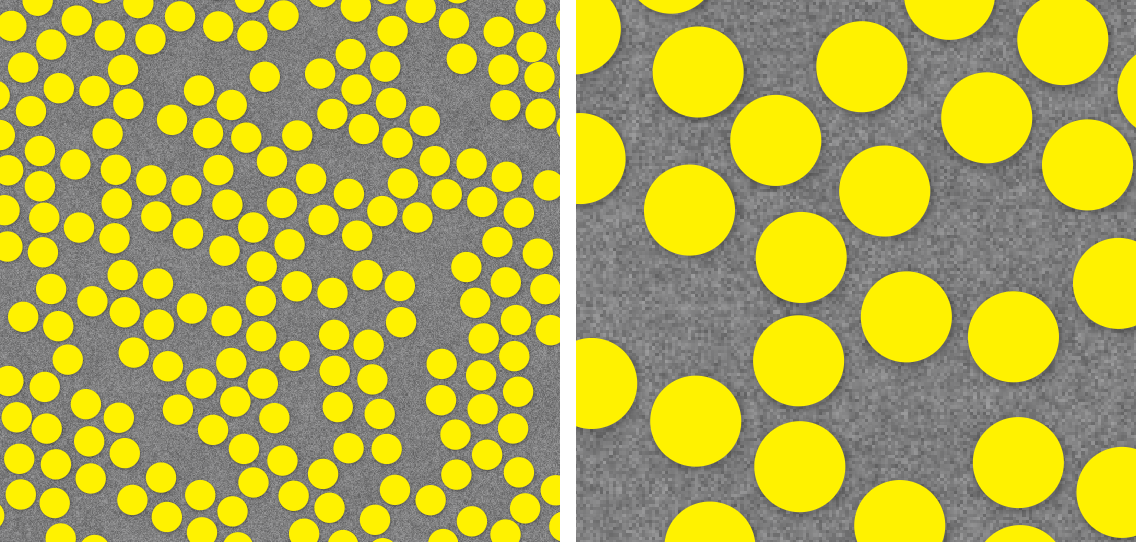
Left, the full canvas; right, a detail of the centre.
This pattern is drawn by a Shadertoy shader. Its source:

```glsl
const float RADIUS = 0.028;
const float SPACING = 0.0715;
const float COMFORT = 0.067;   // centre distance below which discs repel
const float KEEP = 0.737;      // share of lattice sites that hold a disc
const float GRAIN_ROWS = 496.0;
const vec3 YELLOW = vec3(1.0, 0.95, 0.0);
const vec3 GREY = vec3(0.498, 0.498, 0.501);

vec2 hash2(vec2 p) {
    vec3 q = fract(vec3(p.xyx) * vec3(0.1031, 0.1030, 0.0973));
    q += dot(q, q.yzx + 33.33);
    return fract((q.xx + q.yz) * q.zy);
}

float valueNoise(vec2 p) {
    vec2 i = floor(p), f = fract(p);
    f = f * f * (3.0 - 2.0 * f);
    float low = mix(hash2(i).x, hash2(i + vec2(1, 0)).x, f.x);
    float high = mix(hash2(i + vec2(0, 1)).x, hash2(i + vec2(1, 1)).x, f.x);
    return mix(low, high, f.y);
}

mat2 rotation(float a) {
    return mat2(cos(a), sin(a), -sin(a), cos(a));
}

// Each 4x4 block of sites is thinned in its own shuffled order
bool occupied(vec2 cell) {
    vec2 seed = hash2(floor(cell / 4.0) + 71.0);
    vec2 local = mod(cell, 4.0);
    float stride = 2.0 * floor(seed.x * 8.0) + 1.0;
    return fract((local.x + 4.0 * local.y) * stride / 16.0 + seed.y) < KEEP;
}

// Hexagonal site, gently warped and jittered
vec2 looseSite(vec2 cell) {
    vec2 site = SPACING * vec2(cell.x + 0.5 * cell.y, 0.866 * cell.y);
    vec2 warp = 0.013 * sin(site.yx * vec2(12.0, 10.0) + vec2(0.7, 2.1));
    vec2 h = hash2(cell + 137.0);
    float angle = 6.2832 * h.x;
    return site + warp + 0.0115 * sqrt(h.y) * vec2(cos(angle), sin(angle));
}

// Push a site away from occupied neighbours that come too close
vec2 settledSite(vec2 cell) {
    vec2 site = looseSite(cell), push = vec2(0.0);
    for (int j = -1; j <= 1; j++)
    for (int i = -1; i <= 1; i++) {
        vec2 other = cell + vec2(i, j);
        if (i == j || !occupied(other)) continue;
        vec2 away = site - looseSite(other);
        float gap = max(length(away), 0.001);
        push += 0.5 * max(COMFORT - gap, 0.0) * away / gap;
    }
    return site + push;
}

// Distances to the nearest disc (x) and to its shifted shadow (y)
vec2 discDistances(vec2 p, vec2 shadowShift) {
    float row = p.y / (0.866 * SPACING);
    vec2 home = floor(vec2(p.x / SPACING - 0.5 * row, row) + 0.5);
    vec2 nearest = vec2(1.0);
    for (int j = -1; j <= 1; j++)
    for (int i = -1; i <= 1; i++) {
        vec2 cell = home + vec2(i, j);
        if (!occupied(cell)) continue;
        vec2 offset = p - settledSite(cell);
        nearest = min(nearest, vec2(length(offset), length(offset - shadowShift)));
    }
    return nearest - RADIUS;
}

// Fine speckle over faint broad blotches, centred on zero
float grain(vec2 p) {
    vec2 speckle = hash2(floor(p * GRAIN_ROWS) + 19.0);
    float fine = speckle.x + speckle.y - 1.0;
    float soft = valueNoise(p * GRAIN_ROWS / 2.3) - 0.5;
    float blotch = valueNoise(p * 23.0 + 5.0) + 0.6 * valueNoise(p * 61.0) - 0.8;
    return 0.1 * fine + 0.07 * soft + 0.03 * blotch;
}

void mainImage(out vec4 fragColor, in vec2 fragCoord) {
    vec2 uv = fragCoord / iResolution.y;
    float pixel = 1.0 / iResolution.y;

    // Scatter in a turned frame so that no row follows the borders
    mat2 turn = rotation(0.37);
    vec2 d = discDistances(turn * uv + 3.0, turn * vec2(0.001, -0.0015));

    // Grainy ground with a thin contact shadow
    vec3 color = GREY + grain(uv);
    color *= 1.0 - 0.2 * exp(-max(d.y, 0.0) / 0.0025);

    // Flat discs with a one pixel soft rim
    float cover = clamp(0.5 - d.x / pixel, 0.0, 1.0);
    fragColor = vec4(mix(color, YELLOW, cover), 1.0);
}
```
